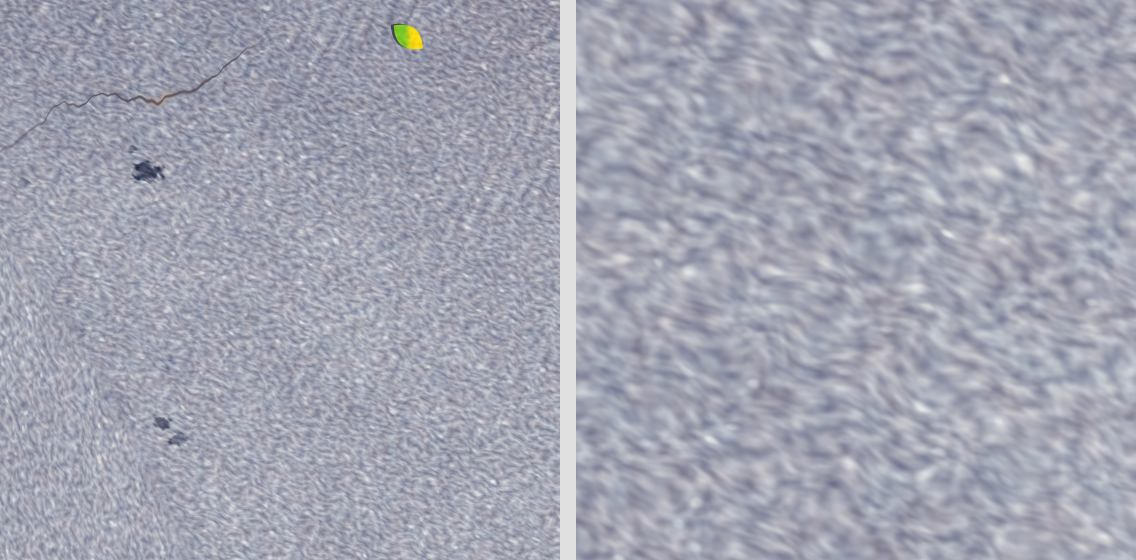
Left: the whole. Right: its middle third, enlarged.
Give the GLSL for this texture, as a WebGL 2 fragment shader.

```glsl
#version 300 es
precision highp float;
// Worn asphalt: stretched gradient noise gives the grain, scattered soft
// ellipses give the pale chips. A second paving strip with steeper grain, a
// crack, a few tar stains and one small leaf are laid over it.

uniform vec2 u_resolution;
out vec4 fragColor;

const vec2 GRAIN_FREQ = vec2(72.0, 132.0);  // along and across the grain
const float MAIN_ANGLE = -0.42;
const float STRIP_ANGLE = -1.2;
const float GRAIN_CONTRAST = 0.23;
const float CHIP_SHARE = 0.36;
const float CHIP_BRIGHTNESS = 0.15;
const float BASE_TONE = 0.617;
const vec3 DARK_STONE = vec3(0.46, 0.47, 0.56);
const vec3 PALE_STONE = vec3(0.75, 0.76, 0.79);
const vec3 CRACK_COLOR = vec3(0.33, 0.29, 0.33);
const vec3 SAND_COLOR = vec3(0.72, 0.64, 0.56);
const vec3 TAR_COLOR = vec3(0.24, 0.27, 0.36);
const vec3 LEAF_GREEN = vec3(0.48, 0.78, 0.16);
const vec3 LEAF_YELLOW = vec3(0.98, 0.85, 0.06);
const vec2 LEAF_CENTER = vec2(0.729, 0.934);
const vec2 LEAF_SIZE = vec2(0.033, 0.019);
const int STAIN_COUNT = 5;
// Stains: center, radius, strength
const vec4 STAINS[STAIN_COUNT] = vec4[](
  vec4(0.263, 0.693, 0.027, 0.95), vec4(0.289, 0.245, 0.016, 0.65),
  vec4(0.320, 0.215, 0.016, 0.55), vec4(0.237, 0.735, 0.009, 0.60),
  vec4(0.040, 0.675, 0.011, 0.50));

float hash(vec2 p) {
  return fract(sin(dot(p, vec2(127.1, 311.7))) * 43758.5);
}

vec2 rotateInto(vec2 p, float angle) {
  vec2 axis = vec2(cos(angle), sin(angle));
  return vec2(dot(p, axis), dot(p, vec2(-axis.y, axis.x)));
}

float cornerSlope(vec2 cell, vec2 offset) {
  float a = 6.2832 * hash(cell);
  return dot(vec2(cos(a), sin(a)), offset);
}

// Gradient noise, about -0.7 to 0.7
float noise(vec2 p) {
  vec2 i = floor(p), f = fract(p), e = vec2(1.0, 0.0);
  vec2 u = f * f * f * (f * (f * 6.0 - 15.0) + 10.0);
  float low = mix(cornerSlope(i, f), cornerSlope(i + e.xy, f - e.xy), u.x);
  float high = mix(cornerSlope(i + e.yx, f - e.yx), cornerSlope(i + e.xx, f - e.xx), u.x);
  return mix(low, high, u.y);
}

// Scattered pale chips, one possible per cell
float chips(vec2 p) {
  vec2 cell = floor(p);
  float cover = 0.0;
  for (int y = -1; y <= 1; y++) {
    for (int x = -1; x <= 1; x++) {
      vec2 c = cell + vec2(x, y);
      vec2 center = c + vec2(hash(c + 3.1), hash(c + 7.7));
      float radius = mix(0.22, 0.48, hash(c + 13.3));
      float present = step(hash(c + 21.9), CHIP_SHARE) * mix(0.4, 1.0, hash(c + 31.3));
      cover = max(cover, present * (1.0 - smoothstep(0.2 * radius, radius, length(p - center))));
    }
  }
  return cover;
}

// Brightness of the stone mix, grain running along the given angle
float aggregate(vec2 p, float angle) {
  vec2 q = rotateInto(p, angle) * GRAIN_FREQ;
  float grain = noise(q) + 0.45 * noise(rotateInto(q, 0.35) * 1.9 + 17.0);
  return GRAIN_CONTRAST * grain + CHIP_BRIGHTNESS * chips(q * 0.55 + 50.0);
}

float crackHeight(float x) {
  float wander = 0.036 * sin(13.7 * x);
  float jitter = 0.016 * noise(vec2(x * 26.0, 4.5)) + 0.007 * noise(vec2(x * 80.0, 9.5));
  return 0.722 + 0.44 * x + wander + jitter;
}

// Pointed oval, 1 inside and 0 outside
float leafMask(vec2 q) {
  float t = q.x / LEAF_SIZE.x;
  return smoothstep(-0.0015, 0.0015, LEAF_SIZE.y * (1.0 - t * t) - abs(q.y));
}

void main() {
  vec2 p = gl_FragCoord.xy / u_resolution.y;
  vec2 bend = 0.008 * vec2(noise(p * 25.0), noise(p * 25.0 + 40.0));

  // Grain of the two paving strips
  float seamX = 0.339 - 0.4 * p.y - 0.31 * p.y * p.y + 0.015 * noise(p * 14.0);
  float seam = p.x - seamX;
  float stone = mix(aggregate(p + bend, STRIP_ANGLE), aggregate(p + bend, MAIN_ANGLE),
                    smoothstep(-0.025, 0.025, seam));

  // Broad tone and tint
  float tone = BASE_TONE + 0.02 - 0.06 * smoothstep(0.45, 1.0, p.y);
  tone += 0.03 * noise(p * 4.0) + 0.04 * noise(p * 13.0 + 8.0);
  tone -= 0.025 * exp(-pow((seam - 0.01) / 0.02, 2.0));
  float level = (tone + stone - DARK_STONE.r) / (PALE_STONE.r - DARK_STONE.r);
  vec3 color = mix(DARK_STONE, PALE_STONE, level);
  float warmth = noise(p * 30.0 + 5.0) + 0.8 * noise(p * 85.0 + 60.0);
  warmth += 0.5 * smoothstep(0.5, 1.0, p.x) * smoothstep(0.5, 1.0, p.y);
  color += vec3(0.022, -0.006, -0.016) * warmth;

  // Crack with sandy crumbs
  float crackGap = abs(p.y - crackHeight(p.x)) * 0.85;
  float crackWidth = 0.0035 + 0.004 * noise(vec2(p.x * 30.0, 2.5));
  float crackFade = (1.0 - smoothstep(0.40, 0.50, p.x)) * mix(0.45, 0.85, smoothstep(0.02, 0.2, p.x));
  float crumbs = exp(-pow((p.x - 0.29) / 0.025, 2.0)) * (1.0 - smoothstep(0.004, 0.011, crackGap));
  color = mix(color, SAND_COLOR, 0.6 * crumbs);
  color = mix(color, CRACK_COLOR, crackFade * (1.0 - smoothstep(0.0, max(crackWidth, 0.002), crackGap)));

  // Tar stains, broken up by the stone
  for (int i = 0; i < STAIN_COUNT; i++) {
    vec4 stain = STAINS[i];
    vec2 offset = (p - stain.xy) * vec2(0.9, 1.25);
    float reach = length(offset) / stain.z + 0.5 * noise(p * 70.0) + 1.3 * stone;
    color = mix(color, TAR_COLOR + 0.8 * stone, stain.w * (1.0 - smoothstep(0.55, 1.1, reach)));
  }

  // Leaf and its shadow
  vec2 leaf = rotateInto(p - LEAF_CENTER, -0.67);
  color = mix(color, TAR_COLOR * 0.6, 0.75 * leafMask(leaf + vec2(0.005, 0.002)));
  vec3 leafColor = mix(LEAF_GREEN, LEAF_YELLOW, smoothstep(-0.012, 0.012, leaf.x + 0.8 * leaf.y));
  leafColor += 0.08 * noise(p * 120.0);
  color = mix(color, leafColor, leafMask(leaf));

  fragColor = vec4(clamp(color, 0.0, 1.0), 1.0);
}
```
